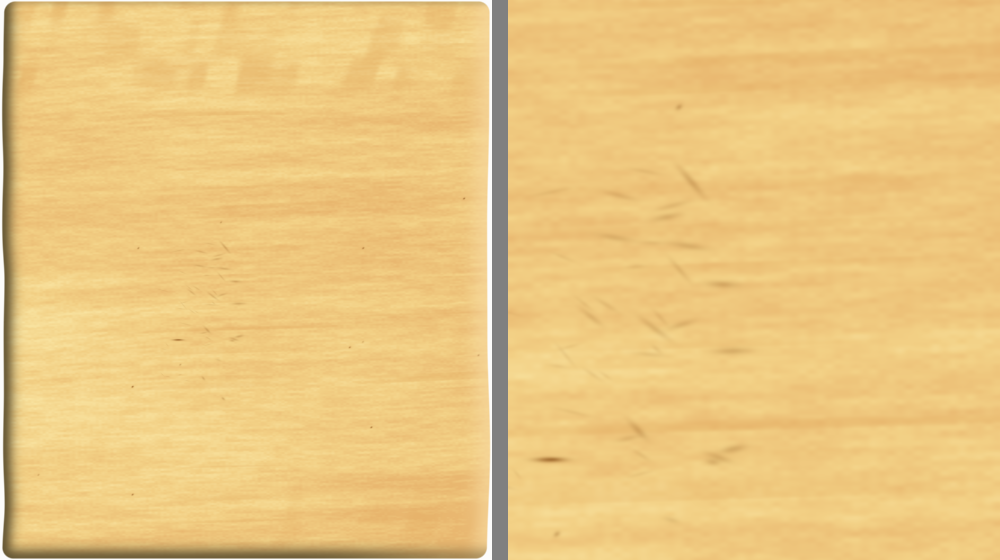
Left: the whole. Right: its middle third, enlarged.
This texture is drawn by a Shadertoy shader. Its source:

```glsl
// A pale maple board with fine level grain, curly figure and shaded, uneven edges on white.

const vec3 PAPER       = vec3(0.99, 0.99, 0.985);
const vec3 WOOD_DARK   = vec3(0.925, 0.750, 0.465);
const vec3 WOOD_MID    = vec3(0.950, 0.815, 0.520);
const vec3 WOOD_LIGHT  = vec3(0.970, 0.875, 0.605);
const vec3 STAIN       = vec3(0.875, 0.645, 0.350);
const vec3 BLEMISH     = vec3(0.600, 0.380, 0.150);
const vec3 EDGE_SHADE  = vec3(0.390, 0.335, 0.200);
const vec3 EDGE_GLOW   = vec3(0.970, 0.850, 0.620);

const float GRAIN_TILT    = 0.035;  // rise of the grain to the right
const float CORNER_RADIUS = 0.020;
const float MARGIN        = 0.0035;
const float EDGE_WOBBLE   = 0.007;
const float SHADE_WIDTH   = 0.018;
const float GLOW_WIDTH    = 0.028;
const vec2  KNOT_CENTER   = vec2(0.355, 0.450);
const vec2  KNOT_SPREAD   = vec2(0.075, 0.180);
const vec2  DASH_CENTER   = vec2(0.318, 0.393);
const int   KNOT_MARKS    = 46;
const int   SPECKS        = 14;

float hash(vec2 p) {
    return fract(sin(dot(p, vec2(12.9898, 78.233))) * 43758.5453);
}

float noise(vec2 p) {
    vec2 i = floor(p), f = fract(p);
    f = f * f * (3.0 - 2.0 * f);
    return mix(mix(hash(i), hash(i + vec2(1, 0)), f.x),
               mix(hash(i + vec2(0, 1)), hash(i + vec2(1, 1)), f.x), f.y);
}

float bell(float d, float width) {
    return exp(-d * d / (width * width));
}

float roundedBox(vec2 p, vec2 halfSize, float radius) {
    vec2 q = abs(p) - halfSize + radius;
    return length(max(q, 0.0)) + min(max(q.x, q.y), 0.0) - radius;
}

// Soft elongated mark, 1 at its centre
float mark(vec2 p, float angle, vec2 size) {
    float c = cos(angle), s = sin(angle);
    vec2 q = vec2(c * p.x + s * p.y, c * p.y - s * p.x) / size;
    return exp(-dot(q, q));
}

// Flecks gathered in a loose column, one dash and stray specks
float blemishes(vec2 p, float aspect) {
    float amount = 0.75 * mark(p - DASH_CENTER, 0.0, vec2(0.009, 0.0016));
    for (int i = 0; i < KNOT_MARKS; i++) {
        float k = float(i);
        vec2 r = vec2(hash(vec2(k, 1.3)), hash(vec2(k, 2.7)));
        vec2 spread = vec2(r.x + hash(vec2(k, 3.1)) - 1.0, r.y + hash(vec2(k, 4.9)) - 1.0);
        vec2 size = vec2(mix(0.003, 0.011, r.y), mix(0.001, 0.0022, r.x));
        float angle = mix(-0.9, 0.35, hash(vec2(k, 5.3)));
        amount += mix(0.08, 0.30, r.x * r.x) * mark(p - KNOT_CENTER - spread * KNOT_SPREAD, angle, size);
    }
    for (int i = 0; i < SPECKS; i++) {
        float k = float(i);
        vec2 center = vec2(hash(vec2(k, 6.1)) * aspect, 0.72 * hash(vec2(k, 7.7)));
        amount += mix(0.2, 0.75, hash(vec2(k, 8.3))) * mark(p - center, 0.6, vec2(0.0022, 0.0016));
    }
    return min(amount, 0.85);
}

vec3 woodColor(vec2 p, float aspect) {
    float x = p.x / aspect;
    float across = p.y - GRAIN_TILT * p.x + 0.012 * noise(p * vec2(3.0, 5.0));

    // Broad light and dark areas
    float tone = 0.30 + 0.24 * (0.5 - x);
    tone += 0.40 * bell(p.y - 0.31, 0.19) * (1.0 - 0.55 * x);
    tone += 0.14 * smoothstep(0.72, 0.95, p.y);
    tone -= 0.30 * smoothstep(0.55, 0.95, x) * smoothstep(0.20, 0.05, p.y);
    tone += 0.34 * (noise(p * vec2(3.0, 7.0) + 4.0) - 0.5);

    // Grain from wide bands to single fibres
    tone += 0.42 * (noise(vec2(p.x * 1.6, across * 34.0)) - 0.5);
    tone += 0.34 * (noise(vec2(p.x * 6.0, across * 95.0) + 9.0) - 0.5);
    tone += 0.42 * (noise(vec2(p.x * 34.0, across * 230.0) + 21.0) - 0.5);
    tone += 0.26 * (noise(p * vec2(190.0, 330.0)) - 0.5);
    tone = clamp(tone, -0.25, 1.15);
    vec3 color = tone < 0.5 ? mix(WOOD_DARK, WOOD_MID, tone * 2.0)
                            : mix(WOOD_MID, WOOD_LIGHT, tone * 2.0 - 1.0);

    // Thin ochre growth lines
    float lines = smoothstep(0.70, 0.98, noise(vec2(p.x * 2.4, across * 120.0) + 37.0));
    color = mix(color, STAIN, 0.36 * lines * noise(p * vec2(5.0, 9.0) + 13.0));

    // Upright curly figure in two bands at the top, a faint one at the bottom
    float sway = 0.03 * noise(vec2(p.x * 9.0, 2.0));
    float bands = bell(p.y + sway - 0.995, 0.042) + bell(p.y + sway - 0.895, 0.042)
                + 0.55 * bell(p.y - 0.07, 0.05) * smoothstep(0.1, 0.9, x);
    float curl = noise(vec2(p.x * 36.0 - p.y * 9.0, p.y * 14.0) + 51.0);
    curl = smoothstep(0.35, 0.85, curl) * (0.4 + 0.6 * noise(p * vec2(9.0, 20.0)));
    color = mix(color, STAIN, 0.50 * bands * curl);

    return mix(color, BLEMISH, blemishes(p, aspect));
}

void mainImage(out vec4 fragColor, in vec2 fragCoord) {
    float aspect = iResolution.x / iResolution.y;
    vec2 p = fragCoord / iResolution.y;

    // Uneven left and right sides
    float left  = MARGIN + EDGE_WOBBLE * pow(noise(vec2(p.y * 10.0, 3.0)), 2.0);
    float right = aspect - MARGIN * 0.7 - EDGE_WOBBLE * noise(vec2(p.y * 5.0, 8.0));
    vec2 center = vec2(0.5 * (left + right), 0.5);
    vec2 halfSize = vec2(0.5 * (right - left), 0.5 - MARGIN * 0.75);
    float board = roundedBox(p - center, halfSize, CORNER_RADIUS);

    // Shade on the left and bottom, glow on the right
    vec3 color = woodColor(p, aspect);
    color = mix(color, EDGE_GLOW, 0.65 * bell(right - p.x, GLOW_WIDTH));
    float leftShade = bell(p.x - left, SHADE_WIDTH);
    float bottomShade = bell(p.y - MARGIN, SHADE_WIDTH) * mix(0.9, 0.45, smoothstep(0.6, 1.0, p.x / aspect));
    float topShade = 0.22 * bell(1.0 - MARGIN - p.y, 0.007);
    float lit = (1.0 - 0.95 * leftShade) * (1.0 - bottomShade) * (1.0 - topShade);
    color = mix(EDGE_SHADE, color, lit);

    float blur = 1.0 / iResolution.y;
    fragColor = vec4(mix(color, PAPER, smoothstep(-blur, blur, board)), 1.0);
}
```
